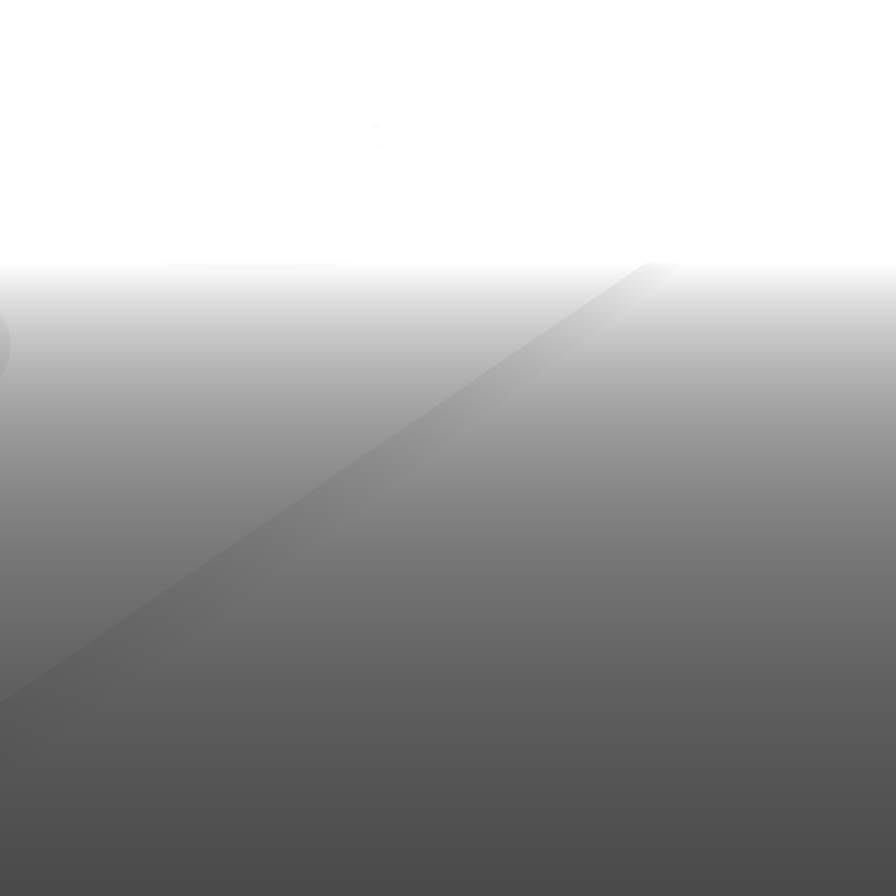
Give the GLSL for this background, as a WebGL 2 fragment shader.

```glsl
#version 300 es
precision highp float;
// A grey floor receding to a bright horizon under a white sky.
// The floor tone falls off as 1 / (1 + k * depth); a slanted soft shadow band,
// two faint oval shades and a patch of noise specks lie over it.

uniform vec2 u_resolution;
out vec4 fragColor;

const float HORIZON = 0.706;
const float FALLOFF = 3.48;

// Shadow band: each edge is a line given as (height at x = 0, slope)
const vec2 BAND_TOP = vec2(0.215, 0.682);
const vec2 BAND_LOW = vec2(0.130, 0.752);
const float BAND_SHADE = 0.045;
const float BAND_END_SHADE = 0.008;

// Oval shades: centre, radii, strength
const vec2 LENS_CENTRE = vec2(0.283, 0.711);
const vec2 LENS_RADII = vec2(0.135, 0.014);
const float LENS_SHADE = 0.015;
const vec2 SIDE_CENTRE = vec2(-0.010, 0.615);
const vec2 SIDE_RADII = vec2(0.022, 0.040);
const float SIDE_SHADE = 0.035;

// Specks in the sky
const vec2 SPECK_CENTRE = vec2(0.405, 0.863);
const vec2 SPECK_RADII = vec2(0.048, 0.038);
const float SPECK_SCALE = 95.0;
const float SPECK_SHADE = 0.02;

vec2 hashGradient(vec2 cell) {
    vec2 h = vec2(dot(cell, vec2(127.1, 311.7)), dot(cell, vec2(269.5, 183.3)));
    return 2.0 * fract(sin(h) * 43758.5) - 1.0;
}

float gradientNoise(vec2 p) {
    vec2 i = floor(p), f = fract(p);
    vec2 w = f * f * f * (f * (f * 6.0 - 15.0) + 10.0);
    vec2 e = vec2(0.0, 1.0);
    float a = dot(hashGradient(i), f);
    float b = dot(hashGradient(i + e.yx), f - e.yx);
    float c = dot(hashGradient(i + e.xy), f - e.xy);
    float d = dot(hashGradient(i + e.yy), f - e.yy);
    return mix(mix(a, b, w.x), mix(c, d, w.x), w.y);
}

// Normalised radius: 1 on the rim of the ellipse
float ovalRadius(vec2 p, vec2 centre, vec2 radii) {
    return length((p - centre) / radii);
}

float floorTone(float y) {
    return 1.0 / (1.0 + FALLOFF * max(HORIZON - y, 0.0));
}

// Crisp upper edge, fading toward the lower edge
float bandShade(vec2 p, float pixel) {
    float top = BAND_TOP.x + BAND_TOP.y * p.x;
    float low = BAND_LOW.x + BAND_LOW.y * p.x;
    float across = clamp((top - p.y) / max(top - low, 0.001), 0.0, 1.0);
    float inside = smoothstep(-pixel, pixel, top - p.y)
                 * smoothstep(-2.0 * pixel, 2.0 * pixel, p.y - low);
    float onFloor = smoothstep(-0.004, 0.004, HORIZON - p.y);
    return mix(BAND_SHADE, BAND_END_SHADE, across) * inside * onFloor;
}

float specks(vec2 p) {
    float patchMask = 1.0 - smoothstep(0.6, 1.0, ovalRadius(p, SPECK_CENTRE, SPECK_RADII));
    return patchMask * smoothstep(0.25, 0.5, gradientNoise(p * SPECK_SCALE));
}

void main() {
    vec2 p = gl_FragCoord.xy / u_resolution;
    float pixel = 1.0 / u_resolution.y;

    float tone = floorTone(p.y);
    tone *= 1.0 - bandShade(p, pixel);

    // Oval shades
    float lens = ovalRadius(p, LENS_CENTRE, LENS_RADII);
    float lensMask = (1.0 - smoothstep(0.75, 1.0, lens)) * smoothstep(0.008, -0.006, p.y - HORIZON);
    float side = ovalRadius(p, SIDE_CENTRE, SIDE_RADII);
    tone -= LENS_SHADE * lensMask;
    tone -= SIDE_SHADE * (1.0 - smoothstep(0.9, 1.05, side));

    tone -= SPECK_SHADE * specks(p);
    fragColor = vec4(vec3(tone), 1.0);
}
```
